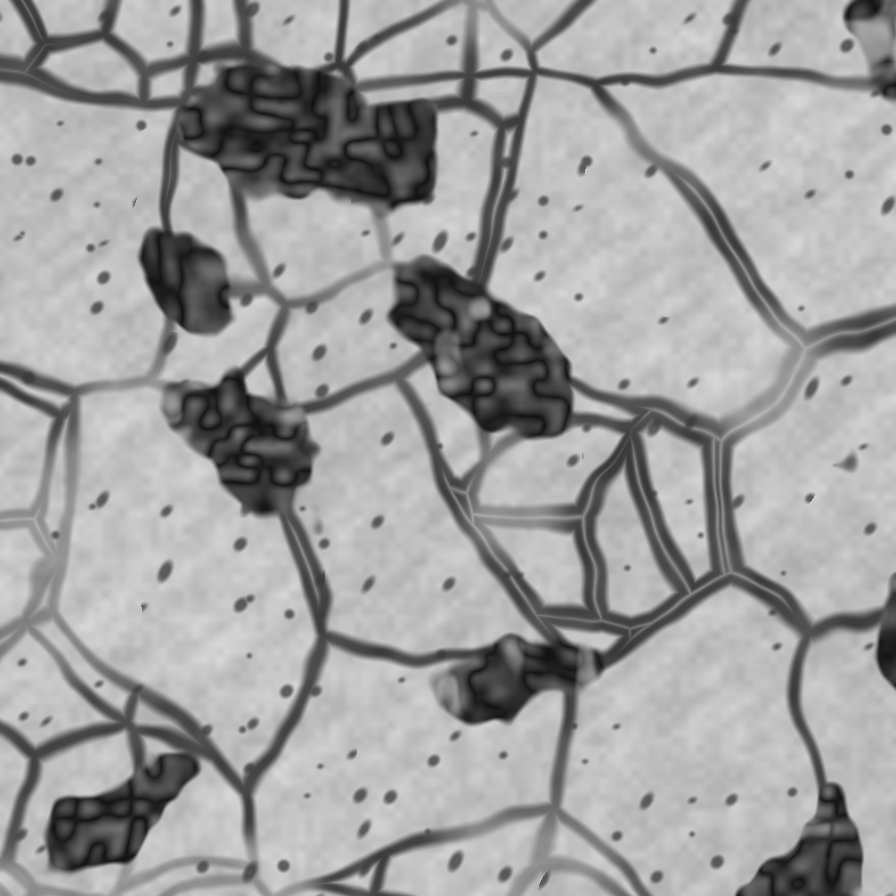
Give the GLSL for this texture, as a WebGL 2 fragment shader.

```glsl
#version 300 es
precision highp float;

uniform vec2 u_resolution;
out vec4 fragColor;

// Grain layout, in cells per canvas height
const float COARSE_GRAINS = 3.5;
const float FINE_GRAINS = 7.2;
const float FINE_SHARE = 0.42;
const float JITTER = 0.88;

// Boundaries and pockets, in canvas heights
const float LINE_CORE = 0.0015;
const float LINE_FADE = 0.0115;
const float DOUBLE_GAP = 0.007;
const float POCKET_CELLS = 4.0;
const vec2 POCKET_RADIUS = vec2(0.05, 0.108);
const float POCKET_ROUGHNESS = 0.055;

// Grey levels
const float GRAIN_TONE = 0.755;
const float LINE_TONE = 0.22;
const float SPECK_TONE = 0.25;
const vec2 POCKET_TONES = vec2(0.09, 0.44);
const vec2 STREAK_AXIS = vec2(0.8, 0.6);

vec2 hash2(vec2 p) {
    vec3 q = fract(vec3(p.xyx) * vec3(0.1031, 0.1030, 0.0973));
    q += dot(q, q.yzx + 33.33);
    return fract((q.xx + q.yz) * q.zy);
}

float noise(vec2 p) {
    vec2 i = floor(p), f = fract(p);
    f = f * f * (3.0 - 2.0 * f);
    float low = mix(hash2(i).x, hash2(i + vec2(1, 0)).x, f.x);
    float high = mix(hash2(i + vec2(0, 1)).x, hash2(i + vec2(1, 1)).x, f.x);
    return mix(low, high, f.y);
}

// Coordinates along and across an axis
vec2 toAxis(vec2 p, vec2 axis) {
    return vec2(dot(p, axis), dot(p, vec2(-axis.y, axis.x)));
}

// Voronoi cells: x is the distance to the nearest border, yz the cell id
vec3 grains(vec2 p, float scale, float seed) {
    p = p * scale + seed;
    vec2 base = floor(p), nearest = vec2(0), id = base;
    float best = 1e3;
    for (int y = -1; y <= 1; y++)
    for (int x = -1; x <= 1; x++) {
        vec2 cell = base + vec2(x, y);
        vec2 offset = cell + 0.5 + JITTER * (hash2(cell) - 0.5) - p;
        float d = dot(offset, offset);
        if (d < best) { best = d; nearest = offset; id = cell; }
    }
    float border = 1e3;
    for (int y = -2; y <= 2; y++)
    for (int x = -2; x <= 2; x++) {
        vec2 cell = id + vec2(x, y);
        vec2 offset = cell + 0.5 + JITTER * (hash2(cell) - 0.5) - p;
        vec2 span = offset - nearest;
        if (dot(span, span) > 1e-5)
            border = min(border, dot(0.5 * (nearest + offset), normalize(span)));
    }
    return vec3(border / scale, id);
}

// Signed distance to scattered elongated pockets
float pockets(vec2 p) {
    vec2 base = floor(p * POCKET_CELLS);
    float d = 1e3;
    for (int y = -1; y <= 1; y++)
    for (int x = -1; x <= 1; x++) {
        vec2 cell = base + vec2(x, y);
        if (mod(cell.x + cell.y, 2.0) > 0.5) continue;
        vec2 center = (cell + hash2(cell + 71.0)) / POCKET_CELLS;
        vec2 axis = normalize(hash2(cell + 29.0) - 0.5);
        vec2 q = toAxis(p - center, axis) * vec2(0.7, 1.3);
        float radius = mix(POCKET_RADIUS.x, POCKET_RADIUS.y, hash2(cell + 53.0).x);
        d = min(d, length(q) - radius);
    }
    return d;
}

// Small soft flecks, one at most per cell
float specks(vec2 p, float scale, float share) {
    vec2 cell = floor(p * scale);
    vec2 h = hash2(cell + 17.0), shape = hash2(cell + 83.0);
    vec2 q = (fract(p * scale) - mix(vec2(0.3), vec2(0.7), h)) / scale;
    q = toAxis(q, normalize(STREAK_AXIS + 0.8 * (shape - 0.5)));
    float d = length(q * vec2(mix(0.45, 1.0, shape.x), 1.0)) - 0.0045 * shape.y;
    float present = step(hash2(cell + 41.0).x, share);
    return present * (1.0 - smoothstep(-0.001, 0.005, d));
}

void main() {
    vec2 p = gl_FragCoord.xy / u_resolution.y;

    // Gently bent grain network with small grains inside some large ones
    vec2 bend = vec2(noise(p * 9.0 + 3.0), noise(p * 9.0 + 47.0)) - 0.5;
    vec2 ripple = vec2(noise(p * 30.0 + 11.0), noise(p * 30.0 + 67.0)) - 0.5;
    vec2 w = p + 0.04 * bend + 0.008 * ripple;
    vec3 grain = grains(w, COARSE_GRAINS, 20.0);
    vec3 fine = grains(w, FINE_GRAINS, 60.0);
    float edge = grain.x;
    vec2 id = grain.yz;
    if (hash2(id + 5.0).x < FINE_SHARE) {
        edge = min(edge, fine.x);
        id += fine.yz;
    }

    // Grain surface: cell tone, mottling and faint diagonal streaks
    vec2 s = toAxis(p, STREAK_AXIS);
    float tone = GRAIN_TONE + 0.03 * (hash2(id + 9.0).y - 0.5);
    tone += 0.06 * (noise(p * 45.0) - 0.5) + 0.06 * (noise(p * 110.0) - 0.5);
    tone += 0.07 * (noise(s * vec2(14.0, 65.0) + 31.0) - 0.5);

    // Flecks gather in some areas
    float crowd = smoothstep(0.35, 0.75, noise(p * 4.0 + 13.0));
    float fleck = max(specks(p, 13.0, 0.3), specks(p + 0.37, 24.0, 0.06 + 0.3 * crowd));
    tone = mix(tone, SPECK_TONE, 0.8 * fleck);

    // Boundaries of uneven strength, split in two here and there
    float gap = DOUBLE_GAP * smoothstep(0.62, 0.8, noise(p * 5.0 + 91.0));
    float line = 1.0 - smoothstep(LINE_CORE, LINE_FADE, abs(edge - gap));
    float strength = mix(0.4, 1.0, smoothstep(0.2, 0.5, noise(p * 7.0 + 23.0)));
    tone = mix(tone, LINE_TONE, line * strength * mix(0.8, 1.0, noise(p * 40.0 + 7.0)));

    // Ragged dark pockets drawn towards the boundaries
    float rough = noise(p * 15.0 + 37.0) - 0.5 + 0.5 * (noise(p * 42.0 + 59.0) - 0.5);
    float pocket = pockets(p) + 0.35 * min(edge, 0.1) + POCKET_ROUGHNESS * rough;
    float ridge = abs(2.0 * noise(p * 48.0 + 19.0 + 2.0 * bend) - 1.0);
    float island = smoothstep(0.7, 0.88, noise(p * 26.0 + 73.0));
    float inside = mix(POCKET_TONES.x, POCKET_TONES.y, ridge) + 0.28 * island;
    inside += 0.06 * (noise(p * 105.0 + 43.0) - 0.5);
    tone = mix(tone, inside, 1.0 - smoothstep(-0.008, 0.006, pocket));

    fragColor = vec4(vec3(clamp(tone, 0.0, 1.0)), 1.0);
}
```
